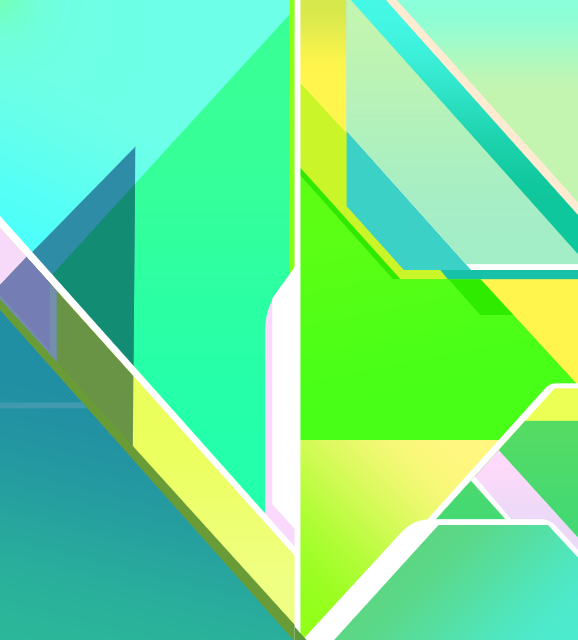
Give the GLSL for this background, as a Shadertoy shader.

```glsl
vec2 p;        // position, 6.92 wide and 7.68 high, y pointing down
vec3 color;

// Signed distance to a line, positive on the right when walking from a to b
float side(float ax, float ay, float bx, float by) {
    vec2 along = normalize(vec2(bx - ax, by - ay));
    return dot(p - vec2(ax, ay), vec2(-along.y, along.x));
}

float both(float a, float b) { return min(a, b); }
float both(float a, float b, float c) { return min(a, min(b, c)); }
float both(float a, float b, float c, float d) { return min(min(a, b), min(c, d)); }

// Intersection with a rounded corner
float rounded(float a, float b, float radius) {
    float h = max(radius - abs(a - b), 0.0) / radius;
    return min(a, b) - h * h * radius * 0.25;
}

// Paints where the distance is positive
void paint(vec3 tint, float d) {
    float pixel = 7.68 / iResolution.y;
    color = mix(color, tint, clamp(d / pixel + 0.5, 0.0, 1.0));
}

void paintLeft() {
    // Cyan sky and mint wedge
    color = mix(vec3(0.43, 1.0, 0.91), vec3(0.30, 1.0, 0.98), smoothstep(0.5, 3.0, p.y - p.x * 0.5));
    color = mix(color, vec3(0.46, 1.0, 0.68), 0.9 * exp(-2.5 * length(p)));
    vec3 mint = mix(vec3(0.22, 1.0, 0.59), vec3(0.14, 1.0, 0.67), smoothstep(1.0, 5.5, p.y));
    float wedge = side(0.62, 3.30, 3.47, 0.17);
    paint(mint, wedge);

    // Dark translucent blade
    float blade = both(side(0.0, 3.42, 1.62, 1.76), side(1.62, 1.76, 1.59, 5.35));
    paint(vec3(0.18, 0.55, 0.65), blade);
    paint(vec3(0.07, 0.55, 0.45), both(blade, wedge));

    // Lime rail, pink and white side panel
    paint(vec3(0.54, 1.0, 0.10), p.x - 3.467);
    float slant = side(3.25, 3.595, 3.527, 3.21);
    paint(vec3(0.98, 0.85, 0.99), rounded(p.x - 3.174, slant, 0.16));
    paint(vec3(1), both(p.x - 3.26, slant, -side(3.26, 6.05, 3.53, 6.35)));

    // Descending bands below the white stripe
    float stripe = side(0.0, 2.59, 3.20, 6.19);
    float band = side(0.0, 2.73, 3.53, 6.67);
    paint(vec3(1), stripe);
    paint(mix(vec3(0.92, 1.0, 0.36), vec3(0.94, 1.0, 0.52), smoothstep(5.0, 7.4, p.y)), band);
    paint(vec3(0.41, 0.58, 0.27), both(band, blade));
    paint(vec3(0.97, 0.85, 0.98), both(band, -side(0.0, 3.42, 0.33, 3.07)));
    float prism = both(band, side(0.0, 3.42, 0.33, 3.07), 0.68 - p.x);
    paint(vec3(0.45, 0.56, 0.67), prism);
    paint(vec3(0.46, 0.49, 0.71), both(prism, 0.60 - p.x, -side(0.0, 3.54, 0.60, 4.22)));
    paint(vec3(0.41, 0.61, 0.21), side(0.0, 3.59, 3.53, 7.50));

    // Teal ground with a thin level line
    float ground = side(0.0, 3.72, 3.53, 7.70);
    vec3 teal = mix(vec3(0.13, 0.56, 0.64), vec3(0.17, 0.72, 0.60), smoothstep(4.3, 7.9, p.y - p.x * 0.25));
    paint(teal, ground);
    paint(vec3(0.25, 0.60, 0.68), both(ground, p.y - 4.83, 4.90 - p.y));
}

void paintUpperRight() {
    // Green field and its darker shadows
    color = mix(vec3(0.36, 1.0, 0.08), vec3(0.28, 1.0, 0.09), smoothstep(2.5, 5.3, p.y + 0.2 * (p.x - 3.6)));
    paint(vec3(0.19, 0.91, 0.0), both(3.35 - p.y, -side(3.6, 2.11, 4.705, 3.35)));
    paint(vec3(0.18, 0.92, 0.0), both(3.78 - p.y, p.y - 3.30, -side(5.28, 3.25, 5.75, 3.78)));

    // Yellow border and teal base edge
    paint(vec3(0.79, 0.96, 0.16), both(3.35 - p.y, -side(3.6, 2.017, 4.795, 3.35)));
    vec3 gold = mix(vec3(0.84, 0.91, 0.30), vec3(1.0, 0.96, 0.30), smoothstep(0.0, 0.9, p.y));
    paint(gold, -side(3.6, 1.0, 4.15, 1.60));
    paint(vec3(0.09, 0.76, 0.66), both(3.35 - p.y, p.y - 3.24, -side(5.28, 3.25, 5.36, 3.35)));

    // Glass panel with a white sill
    float glass = both(p.x - 4.15, 3.24 - p.y, -side(4.15, 2.474, 4.835, 3.24));
    paint(vec3(0.23, 0.82, 0.78), glass);
    float pane = both(glass, -side(4.15, 1.57, 5.64, 3.24));
    paint(vec3(1), pane);
    vec3 frost = mix(vec3(0.76, 0.96, 0.69), vec3(0.64, 0.93, 0.78), smoothstep(0.0, 3.0, p.y));
    paint(frost, both(pane, 3.17 - p.y));

    // Diagonal teal beam, cream edge and pale corner
    vec3 beam = mix(vec3(0.27, 0.97, 0.90), vec3(0.06, 0.78, 0.61), smoothstep(0.0, 2.5, p.y));
    paint(beam, both(glass, -side(4.20, 0.0, 6.92, 3.05)));
    paint(vec3(1.0, 0.92, 0.82), -side(4.62, 0.0, 6.92, 2.58));
    vec3 corner = mix(vec3(0.54, 1.0, 0.85), vec3(0.77, 0.96, 0.69), smoothstep(0.0, 1.2, p.y));
    paint(corner, -side(4.75, 0.0, 6.92, 2.43));
}

void paintLowerRight() {
    // Yellow field fading to lime
    vec3 field = mix(vec3(0.57, 1.0, 0.10), vec3(1.0, 0.97, 0.50), smoothstep(-3.9, 0.1, p.x - p.y));
    paint(field, p.y - 5.28);

    // Rear block with a white outline
    paint(vec3(1), rounded(p.y - 4.60, -side(5.12, 6.23, 6.58, 4.60) * -1.0, 0.06));
    float block = both(p.y - 4.66, side(5.22, 6.23, 6.64, 4.66));
    paint(vec3(0.92, 1.0, 0.33), block);
    vec3 leaf = mix(vec3(0.33, 0.86, 0.39), vec3(0.27, 0.85, 0.45), smoothstep(5.0, 6.3, p.y));
    paint(leaf, both(block, p.y - 5.05));
    vec3 blush = mix(vec3(1.0, 0.85, 0.98), vec3(0.92, 0.85, 0.97), smoothstep(5.4, 6.4, p.y));
    paint(blush, both(block, side(5.97, 5.40, 6.92, 6.45)));
    paint(vec3(1), both(block, side(5.67, 5.70, 6.12, 6.23)));
    paint(leaf, both(block, side(5.63, 5.76, 6.05, 6.23)));

    // Front block with a thick white left edge
    float outer = rounded(p.y - 6.23, side(3.62, 7.68, 4.95, 6.23), 0.16);
    paint(vec3(1), rounded(outer, side(6.58, 6.23, 6.92, 6.60), 0.08));
    vec3 jade = mix(vec3(0.36, 0.84, 0.51), vec3(0.30, 0.92, 0.81), smoothstep(11.4, 14.5, p.x + p.y));
    paint(jade, both(p.y - 6.30, side(4.0, 7.68, 5.25, 6.30), side(6.56, 6.30, 6.92, 6.69)));
}

void mainImage(out vec4 fragColor, in vec2 fragCoord) {
    vec2 uv = fragCoord / iResolution.xy;
    p = vec2(uv.x * 6.92, (1.0 - uv.y) * 7.68);

    paintLeft();
    vec3 leftHalf = color;
    paintUpperRight();
    paintLowerRight();
    paint(leftHalf, 3.56 - p.x);

    // White divider and the tip of the olive band crossing it
    paint(vec3(1), 0.035 - abs(p.x - 3.562));
    paint(vec3(0.36, 0.60, 0.24), both(p.x - 3.527, side(3.527, 7.52, 3.67, 7.68)));
    fragColor = vec4(color, 1.0);
}
```
